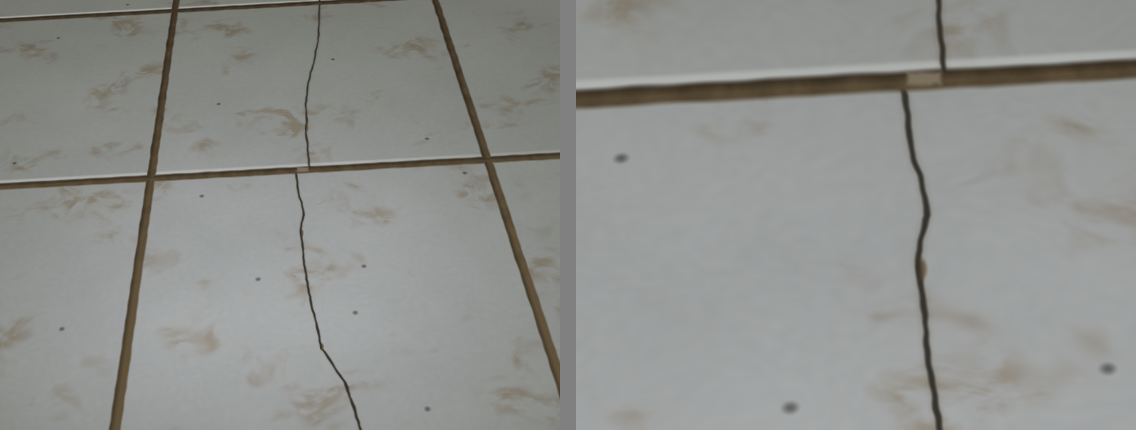
Left: the whole. Right: its middle third, enlarged.
Reproduce this texture procedurally as a Shadertoy shader.

```glsl
// Pale mottled floor tiles in perspective, with brown grout and a crack running down the middle.

vec2 hash2(vec2 p) {
    vec3 a = fract(vec3(p.xyx) * vec3(0.1031, 0.1030, 0.0973));
    a += dot(a, a.yzx + 33.33);
    return fract((a.xx + a.yz) * a.zy);
}

float gradientNoise(vec2 p) {
    vec2 i = floor(p), f = fract(p);
    vec2 w = f * f * f * (f * (f * 6.0 - 15.0) + 10.0);
    vec2 e = vec2(0.0, 1.0);
    float a = dot(hash2(i) * 2.0 - 1.0, f);
    float b = dot(hash2(i + e.yx) * 2.0 - 1.0, f - e.yx);
    float c = dot(hash2(i + e.xy) * 2.0 - 1.0, f - e.xy);
    float d = dot(hash2(i + e.yy) * 2.0 - 1.0, f - e.yy);
    return mix(mix(a, b, w.x), mix(c, d, w.x), w.y);
}

float fbm(vec2 p) {
    float sum = 0.0, amp = 1.0;
    for (int i = 0; i < 4; i++) {
        sum += amp * gradientNoise(p);
        p = mat2(1.6, 1.2, -1.2, 1.6) * p + 7.3;
        amp *= 0.55;
    }
    return sum;
}

float ramp(float a, float b, float x) { return clamp((x - a) / (b - a), 0.0, 1.0); }

// Soft-edged fill for a signed distance
float fill(float d, float blur) { return 1.0 - smoothstep(-blur, blur, d); }

// Horizontal position of the crack, s measured downward from the top
float crackX(float s, bool upper) {
    float x = upper
        ? 0.743 - 0.031 * smoothstep(0.05, 0.25, s) + 0.007 * ramp(0.30, 0.39, s)
        : 0.686 + 0.020 * ramp(0.40, 0.50, s) - 0.006 * ramp(0.50, 0.53, s)
          + 0.012 * ramp(0.54, 0.65, s) + 0.036 * ramp(0.65, 0.81, s)
          + 0.056 * ramp(0.81, 0.89, s) + 0.035 * ramp(0.89, 1.0, s);
    return x + 0.004 * gradientNoise(vec2(s * 26.0, 3.7)) + 0.002 * gradientNoise(vec2(s * 80.0, 8.1));
}

void mainImage(out vec4 fragColor, in vec2 fragCoord) {
    vec2 q = fragCoord / iResolution.y;
    q.y = 1.0 - q.y;
    float blur = max(0.0018, 1.0 / iResolution.y);

    // Perspective floor: integer coordinates lie on the joints
    vec2 r = q - vec2(0.593, -1.278);
    float depth = r.y + 0.055 * r.x;
    vec2 floorPos = vec2(2.161 * (r.x + 0.143 * r.y) / depth, (0.7733 - 1.0 / depth) / 0.1779);
    vec2 soft = max(fwidth(floorPos), vec2(0.0035, 0.006));
    vec2 tile = floor(floorPos);
    vec2 toJoint = floorPos - round(floorPos);

    // Glaze lit from the lower middle
    float falloff = length((q - vec2(0.62, 0.72)) * vec2(0.75, 1.15));
    float light = 0.65 - 0.19 * smoothstep(0.0, 1.0, falloff);
    vec3 color = light * vec3(0.985, 1.0, mix(0.94, 1.0, ramp(0.45, 0.62, light)));

    // Broken tan blotches, different on each tile
    vec2 glaze = floorPos + hash2(tile + 41.0) * 37.0;
    glaze += 0.05 * vec2(gradientNoise(glaze * 9.0), gradientNoise(glaze * 9.0 + 50.0));
    float patches = smoothstep(0.10, 0.50, fbm(glaze * vec2(4.2, 5.0)));
    patches *= smoothstep(-0.35, 0.30, fbm(glaze * vec2(15.0, 19.0) + 20.0));
    color = mix(color, color * vec3(0.87, 0.80, 0.71), 0.85 * patches);
    color *= 1.0 + 0.045 * fbm(glaze * 2.5 + 9.0) + 0.025 * gradientNoise(glaze * 60.0);

    // Rare pinholes
    vec2 cell = floor(floorPos * 4.0);
    vec2 spot = 0.2 + 0.6 * hash2(cell + 17.0);
    float pin = fill(length(fract(floorPos * 4.0) - spot) - 0.022, 0.02);
    color *= 1.0 - 0.4 * pin * step(0.84, hash2(cell + 71.0).x);

    // Pale lip on the tile edge above each horizontal joint
    float lip = fill(abs(toJoint.y + 0.022) - 0.007, soft.y);
    color = mix(color, vec3(0.74, 0.75, 0.74), lip * (0.6 - 0.35 * ramp(0.6, 1.1, floorPos.x)));

    // Crack, offset where it crosses the joint
    bool upper = floorPos.y < 1.0;
    float slope = upper ? 1.0 : 1.0 + 0.2 * ramp(0.80, 0.83, q.y);
    float off = (q.x - crackX(q.y, upper)) / slope;
    float width = mix(0.0017, 0.0027, q.y) * (1.0 + 0.7 * gradientNoise(vec2(q.y * 45.0, 1.0)));
    color = mix(color, color * vec3(0.88, 0.85, 0.80), 0.6 * fill(abs(off) - 0.004, 0.004));
    color = mix(color, vec3(0.18, 0.17, 0.15), 0.92 * fill(abs(off) - width, blur));

    // Chips knocked out along the crack
    for (int i = 0; i < 3; i++) {
        float s = 0.297 + 0.245 * float(i) + 0.02 * float(i / 2);
        vec2 d = q - vec2(crackX(s, i == 0) + 0.002, s);
        float chip = fill(length(d * vec2(1.0, 0.55)) - 0.0042, 0.002);
        color = mix(color, mix(vec3(0.20, 0.17, 0.13), vec3(0.46, 0.39, 0.30), ramp(-0.003, 0.004, d.x)), 0.85 * chip);
    }

    // Grout, stained unevenly and shadowed along one edge
    vec2 halfWidth = vec2(0.0125, 0.0145) + 0.003 * gradientNoise(floorPos * 23.0);
    vec2 joint = vec2(fill(abs(toJoint.x) - halfWidth.x, soft.x), fill(abs(toJoint.y) - halfWidth.y, soft.y));
    float stain = fbm(floorPos * vec2(30.0, 18.0));
    vec3 grout = mix(vec3(0.23, 0.19, 0.14), vec3(0.37, 0.315, 0.23), ramp(-0.1, 0.65, q.y + 0.3 * stain));
    float shade = joint.x > joint.y ? ramp(0.0, -0.014, toJoint.x) : ramp(0.002, -0.014, toJoint.y);
    grout *= 1.0 - 0.38 * shade;
    color = mix(color, grout, max(joint.x, joint.y));

    // Pale fragment wedged in the joint between the two crack ends
    vec2 shard = abs(q - vec2(0.704, 0.394) - vec2(0.0, 0.003 * stain)) - vec2(0.013, 0.0045);
    color = mix(color, vec3(0.52, 0.48, 0.41), 0.8 * fill(max(shard.x, shard.y), 0.003));

    fragColor = vec4(color, 1.0);
}
```
